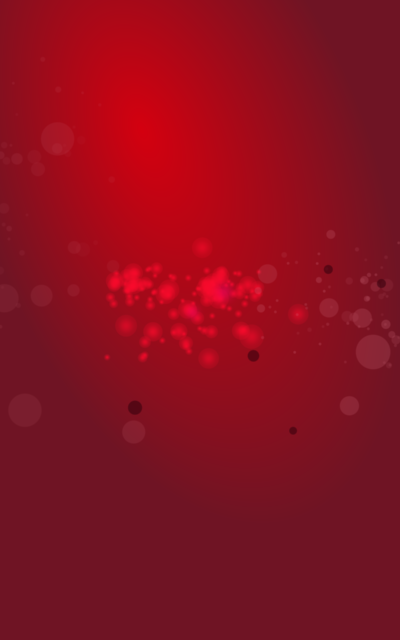
Reproduce this background procedurally as a Shadertoy shader.

```glsl
// Crimson backdrop: tilted oval gradient, glowing red bokeh and faint scattered discs.

// Canvas space: x spans 0..ASPECT, y spans 0..1
const float ASPECT = 0.625;

// Oval gradient
const vec2 OVAL_CENTER = vec2(0.280, 0.7135);
const vec2 OVAL_FOCUS = vec2(0.221, 0.798);
const vec2 OVAL_SIZE = vec2(0.345, 0.494);
const float OVAL_SHEAR = -0.202;
const vec3 CORE_RED = vec3(0.83, 0.0, 0.06);
const vec3 WINE = vec3(0.435, 0.08, 0.14);

// Bokeh colours
const vec3 GLOW_RED = vec3(0.98, 0.04, 0.17);
const vec3 HOT_PINK = vec3(0.93, 0.02, 0.36);
const vec3 PALE_ROSE = vec3(0.80, 0.40, 0.47);
const vec3 SHADOW = vec3(0.22, 0.0, 0.05);

// Scatter amounts
const int GLOW_COUNT = 105;
const int RIGHT_COUNT = 60;
const int LEFT_COUNT = 34;

// Hubs of the glowing cluster: x, y, spread
const vec3 HUBS[3] = vec3[3](
    vec3(0.215, 0.553, 0.042), vec3(0.347, 0.541, 0.050), vec3(0.300, 0.505, 0.105));

// Large accents: x, y, radius
const vec3 PALE_ACCENTS[10] = vec3[10](
    vec3(0.090, 0.783, 0.026), vec3(0.039, 0.359, 0.026), vec3(0.007, 0.534, 0.022),
    vec3(0.065, 0.538, 0.017), vec3(0.209, 0.325, 0.018), vec3(0.418, 0.572, 0.015),
    vec3(0.583, 0.450, 0.027), vec3(0.514, 0.519, 0.015), vec3(0.566, 0.503, 0.015),
    vec3(0.546, 0.366, 0.015));
const vec3 DARK_ACCENTS[5] = vec3[5](
    vec3(0.396, 0.444, 0.009), vec3(0.211, 0.363, 0.011), vec3(0.596, 0.557, 0.007),
    vec3(0.513, 0.579, 0.007), vec3(0.458, 0.327, 0.006));
const vec3 GLOW_ACCENTS[5] = vec3[5](
    vec3(0.316, 0.613, 0.016), vec3(0.466, 0.509, 0.016), vec3(0.197, 0.491, 0.017),
    vec3(0.326, 0.440, 0.016), vec3(0.393, 0.474, 0.019));

// Three random values from one number, without sine
vec3 hash3(float n) {
    vec3 q = fract(vec3(n) * vec3(0.1031, 0.1030, 0.0973));
    q += dot(q, q.yzx + 33.33);
    return fract((q.xxy + q.yzz) * q.zyx);
}

vec2 toOval(vec2 v) {
    float x = v.x / OVAL_SIZE.x;
    return vec2(x, (v.y - OVAL_SHEAR * x) / OVAL_SIZE.y);
}

// Focal gradient parameter: 0 at the focus, 1 on the oval's rim
float ovalGradient(vec2 p) {
    vec2 f = toOval(OVAL_FOCUS - OVAL_CENTER);
    vec2 d = toOval(p - OVAL_FOCUS);
    float k = 1.0 - dot(f, f);
    float b = dot(d, f);
    return (b + sqrt(b * b + k * dot(d, d))) / k;
}

// Coverage of a flat disc
float disc(vec2 p, vec3 c) {
    float px = 1.0 / iResolution.y;
    return 1.0 - smoothstep(-px, px, length(p - c.xy) - c.z);
}

// Disc with a bright heart and a faint rim
float glowDisc(vec2 p, vec3 c) {
    float r = length(p - c.xy) / c.z;
    return disc(p, c) * mix(0.75, 0.22, smoothstep(0.0, 0.95, r));
}

float softSpot(vec2 p, vec2 c, float r) {
    vec2 d = (p - c) / r;
    return exp(-dot(d, d));
}

void mainImage(out vec4 fragColor, in vec2 fragCoord) {
    vec2 p = fragCoord / iResolution.xy * vec2(ASPECT, 1.0);
    vec3 color = mix(CORE_RED, WINE, clamp(ovalGradient(p), 0.0, 1.0));

    // Glowing cluster, gathered around its hubs
    for (int i = 0; i < GLOW_COUNT; i++) {
        vec3 a = hash3(float(i) + 11.0), b = hash3(float(i) + 407.0);
        vec3 hub = HUBS[i % 3];
        vec2 offset = (a.xy + b.xy - 1.0) * vec2(1.35, 0.85) * hub.z;
        float radius = mix(0.004, 0.016, a.z * a.z);
        color = mix(color, GLOW_RED, glowDisc(p, vec3(hub.xy + offset, radius)));
    }
    for (int i = 0; i < 5; i++)
        color = mix(color, GLOW_RED, 0.8 * glowDisc(p, GLOW_ACCENTS[i]));
    color = mix(color, HOT_PINK, 0.6 * softSpot(p, vec2(0.350, 0.544), 0.014));
    color = mix(color, HOT_PINK, 0.5 * softSpot(p, vec2(0.301, 0.512), 0.010));

    // Small pale discs, denser towards the right edge
    for (int i = 0; i < RIGHT_COUNT; i++) {
        vec3 a = hash3(float(i) + 823.0), b = hash3(float(i) + 1291.0);
        vec2 c = vec2(mix(0.385, 0.625, sqrt(a.x)), 0.525 + 0.13 * (a.y + b.y - 1.0));
        float radius = mix(0.002, 0.010, pow(a.z, 4.0));
        color = mix(color, PALE_ROSE, mix(0.10, 0.28, b.z) * disc(p, vec3(c, radius)));
    }

    // Fainter discs drifting down the left side
    for (int i = 0; i < LEFT_COUNT; i++) {
        vec3 a = hash3(float(i) + 1733.0), b = hash3(float(i) + 2089.0);
        vec2 c = vec2(0.18 * a.x * a.x, mix(0.40, 0.98, 0.5 * (a.y + b.y)));
        float radius = mix(0.002, 0.011, a.z * a.z);
        color = mix(color, PALE_ROSE, mix(0.04, 0.12, b.z) * disc(p, vec3(c, radius)));
    }

    // Large accents; pale ones strengthen to the right
    for (int i = 0; i < 10; i++) {
        float alpha = mix(0.11, 0.24, PALE_ACCENTS[i].x / ASPECT);
        color = mix(color, PALE_ROSE, alpha * disc(p, PALE_ACCENTS[i]));
    }
    for (int i = 0; i < 5; i++)
        color = mix(color, SHADOW, 0.6 * disc(p, DARK_ACCENTS[i]));

    fragColor = vec4(color, 1.0);
}
```
